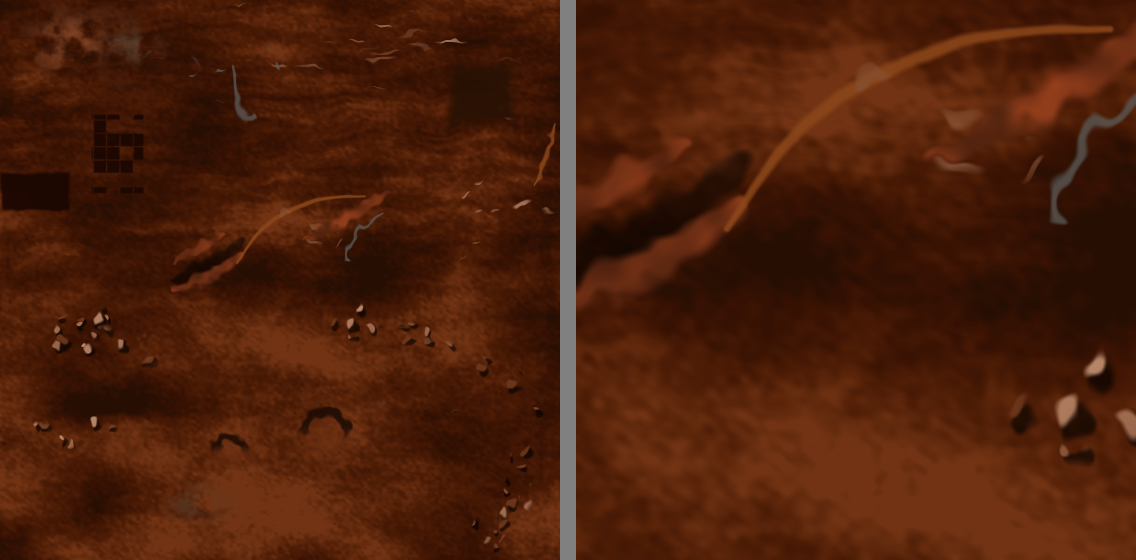
Left: the whole. Right: its middle third, enlarged.
Give the GLSL for this texture, as a WebGL 2 fragment shader.

```glsl
#version 300 es
precision highp float;
uniform vec2 u_resolution;
out vec4 fragColor;

float hash(vec2 p) {
  vec3 q = fract(p.xyx * .1031);
  q += dot(q, q.yzx + 33.33);
  return fract((q.x + q.y) * q.z);
}

float noise(vec2 p) {
  vec2 i = floor(p), f = fract(p);
  f *= f * (3. - 2. * f);
  return mix(mix(hash(i), hash(i + vec2(1, 0)), f.x),
             mix(hash(i + vec2(0, 1)), hash(i + 1.), f.x), f.y);
}

mat2 turn(float a) { return mat2(cos(a), sin(a), -sin(a), cos(a)); }

// Layered noise centred on zero; no twist keeps layers aligned
float fbm(vec2 p, float twist) {
  float sum = -.5, amp = .5;
  for (int i = 0; i < 5; i++) {
    sum += amp * noise(p);
    p = turn(twist) * p * 2. + 7.3;
    amp *= .5;
  }
  return sum;
}

float blob(vec2 p, float x, float y, float rx, float ry) {
  vec2 q = (p - vec2(x, y)) / vec2(rx, ry);
  return exp(-dot(q, q));
}

float block(vec2 p, float x, float y, float rx, float ry, float soft) {
  vec2 d = abs(p - vec2(x, y)) - vec2(rx, ry);
  return 1. - smoothstep(-soft, soft, max(d.x, d.y));
}

// Distance to a quadratic curve, and the position along it
vec2 curve(vec2 p, vec2 a, vec2 b, vec2 c) {
  vec2 best = vec2(9, 0), from = a;
  for (float t = 1.; t < 11.; t++) {
    vec2 to = mix(mix(a, b, t * .1), mix(b, c, t * .1), t * .1), e = to - from;
    float h = clamp(dot(p - from, e) / dot(e, e), 0., 1.);
    float d = length(p - from - e * h);
    if (d < best.x) best = vec2(d, (t + h - 1.) * .1);
    from = to;
  }
  return best;
}

float stroke(vec2 p, vec2 a, vec2 b, vec2 c, float width) {
  vec2 k = curve(p, a, b, c);
  float w = width * (.35 + .65 * sin(3.14 * k.y));
  return 1. - smoothstep(w * .3, w + .0015, k.x);
}

// Scattered ellipses: coverage and a random shade
vec2 flecks(vec2 p, vec2 size, float angle, float spread, float density) {
  vec2 best = vec2(0);
  p *= 40.;
  for (int k = 0; k < 25; k++) {
    vec2 id = floor(p) + vec2(k % 5, k / 5) - 2.;
    float pick = hash(id + 31.7), shade = hash(id + 83.1);
    vec2 q = p - id - vec2(hash(id + 5.3), hash(id + 57.9));
    q = turn(angle + (shade - .5) * spread) * q / size / mix(.5, 1., hash(id + 11.9));
    float cover = (1. - smoothstep(.5, 1.15, length(q))) * smoothstep(pick, pick + .12, density);
    if (cover > best.x) best = vec2(cover, shade);
  }
  return best;
}

void main() {
  vec2 p = gl_FragCoord.xy / u_resolution;
  vec2 warp = vec2(fbm(p * 9., .6), fbm(p * 9. + 17., .6));
  vec2 w = p + warp * .05;
  vec2 rough = p + (vec2(noise(p * 75.), noise(p * 75. + 40.)) - .5) * .012;

  // Mottled ground, layered above, with broad light and dark regions
  float level = 1.6 + fbm(w * vec2(6, 10), .6) * 5.;
  level += fbm(w * vec2(8, 60), 0.) * mix(.8, 2.5, smoothstep(.42, .65, p.y));
  level += fbm(p * vec2(60, 5), 0.) * smoothstep(.42, .5, abs(p.x - .5));
  level += (noise(p * 150.) + noise(turn(.6) * p * vec2(110, 210)) - 1.) * .6;
  level += blob(w, .5, .36, .24, .12) + blob(w, .5, .06, .35, .1);
  level += blob(w, .03, .83, .05, .09) + blob(w, .15, .46, .14, .06);
  level -= blob(w, .16, .69, .17, .13) + blob(w, .78, .22, .14, .07);
  level -= blob(w, .4, .82, .14, .1) + 1.3 * blob(w, .68, .56, .08, .06);
  level -= 1.5 * blob(w, .2, .28, .1, .025);
  level = clamp(level, 0., 3.2);
  vec3 col = mix(vec3(.15, .055, .01), vec3(.22, .07, .01), min(level, 1.));
  col = mix(col, vec3(.3, .11, .02), clamp(level - 1., 0., 1.));
  col = mix(col, vec3(.42, .185, .065), max(level - 2., 0.));

  // Dark hollows and broken blocks
  vec2 grid = p * 42., ragged = p + warp * .025;
  float hollow = step(hash(floor(grid) + 3.), .6) * block(fract(grid), .5, .5, .46, .46, .08);
  hollow *= block(p, .21, .725, .046, .07, .002);
  hollow += block(ragged, .065, .66, .058, .033, .004);
  col = mix(col, vec3(.1, .022, .005), .9 * hollow);
  col = mix(col, vec3(.15, .065, .01), .85 * block(ragged, .86, .83, .055, .05, .015));

  // Arched shadows over lighter mounds
  for (float k = 0.; k < 2.; k++) {
    vec2 q = rough - vec2(.58 - .17 * k, .225 - .03 * k);
    float r = .04 - .015 * k, ring = 1. - smoothstep(.004, .011, abs(length(q) - r));
    col = mix(col, vec3(.45, .2, .08), .6 * blob(q, 0., 0., r, r));
    col = mix(col, vec3(.1, .035, .01), .85 * ring * smoothstep(-.012, .012, q.y));
  }

  // Chalk and ash patches
  float grit = smoothstep(-.2, .25, fbm(p * 38., .6));
  col = mix(col, vec3(.52, .28, .16), grit * blob(w, .13, .92, .08, .055));
  float ash = blob(w, .245, .915, .04, .05) + blob(w, .36, .1, .04, .025);
  col = mix(col, vec3(.34, .24, .17), grit * ash);

  // Ridges and thin strands
  col *= 1. - .5 * stroke(rough, vec2(.31, .5), vec2(.38, .52), vec2(.43, .57), .02);
  float ridge = stroke(rough, vec2(.55, .575), vec2(.62, .61), vec2(.69, .655), .015);
  ridge += stroke(rough, vec2(.31, .485), vec2(.38, .5), vec2(.43, .545), .015);
  ridge += stroke(rough, vec2(.31, .53), vec2(.35, .555), vec2(.4, .58), .011);
  col = mix(col, vec3(.47, .2, .09) * (.65 + .7 * noise(p * 65.)), .85 * min(ridge, 1.));
  float strand = stroke(p + warp * .01, vec2(.42, .53), vec2(.49, .655), vec2(.65), .0045);
  strand += stroke(rough, vec2(.955, .67), vec2(.975, .71), vec2(.99, .775), .005);
  col = mix(col, vec3(.55, .28, .1), .85 * strand);

  // Pebble beds with shadows
  float trail = curve(w, vec2(.62, .42), vec2(1.1, .36), vec2(.87, .04)).x;
  float bed = .75 * blob(w, .17, .4, .09, .05) + .55 * blob(w, .11, .24, .09, .035);
  bed += .6 * exp(-trail * trail / .0007);
  vec3 rust = vec3(.42, .21, .1), pale = vec3(.77, .57, .45);
  col *= 1. - .6 * flecks(rough + vec2(-.005, .007), vec2(.55, .38), .5, 3., bed).x;
  vec2 stone = flecks(rough, vec2(.45, .3), .5, 3., bed);
  col = mix(col, mix(rust, pale, stone.y * stone.y), .9 * stone.x);

  // Level glints, slanted chips and blue-grey slivers
  float shelf = blob(w, .7, .91, .18, .06) + blob(w, .87, .765, .06, .015);
  shelf += .6 * blob(p, .45, .985, .4, .012);
  vec2 glint = flecks(rough, vec2(1.2, .16), 0., .3, shelf * .25);
  col = mix(col, mix(rust, pale, glint.y), .85 * glint.x);
  float slope = .5 * blob(w, .88, .63, .09, .06) + .3 * blob(w, .56, .6, .07, .04);
  vec2 chip = flecks(rough, vec2(.55, .2), -.35, .8, slope + .012);
  col = mix(col, mix(rust, pale, chip.y), .85 * chip.x);
  float damp = .2 * blob(w, .38, .91, .18, .07) + .15 * blob(w, .73, .25, .09, .03);
  float sliver = flecks(rough, vec2(.65, .18), .2, 2., damp).x;
  sliver += stroke(rough, vec2(.415, .88), vec2(.425, .77), vec2(.455, .79), .009);
  sliver += stroke(rough, vec2(.62, .54), vec2(.62, .58), vec2(.68, .62), .004);
  col = mix(col, vec3(.36, .36, .35), .75 * min(sliver, 1.));
  fragColor = vec4(col, 1);
}
```
